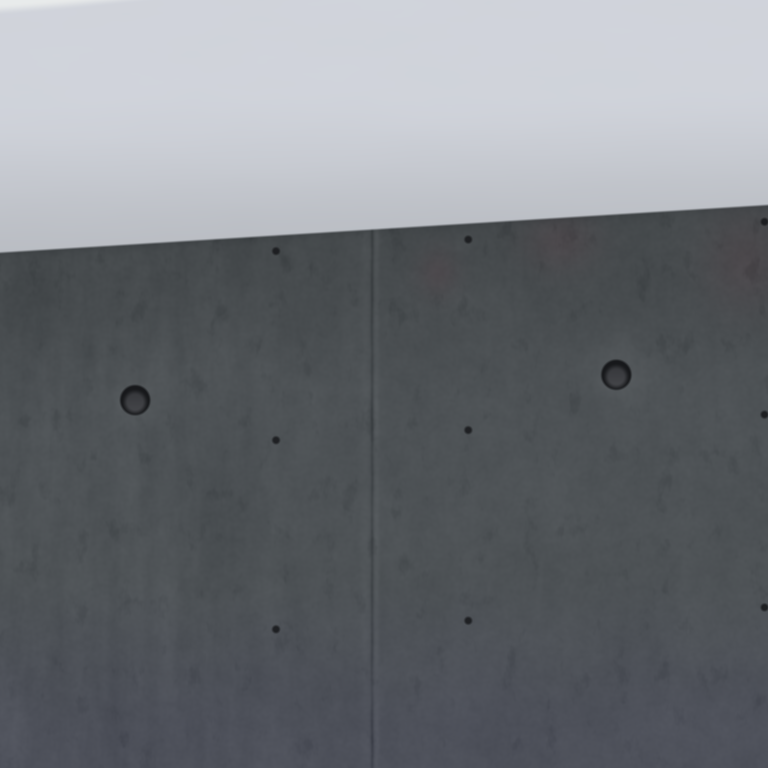
Reproduce this texture procedurally as a Shadertoy shader.

```glsl
const vec3 WALL_TOP = vec3(0.275, 0.292, 0.302);
const vec3 WALL_MID = vec3(0.305, 0.323, 0.336);
const vec3 WALL_LOW = vec3(0.306, 0.318, 0.355);
const vec3 CEILING_HIGH = vec3(0.815, 0.828, 0.857);
const vec3 CEILING_LOW = vec3(0.725, 0.738, 0.762);
const vec3 STRIP_LIGHT = vec3(0.91, 0.92, 0.92);
const vec3 HOLE_RIM = vec3(0.09, 0.095, 0.105);
const vec3 HOLE_FLOOR = vec3(0.235, 0.24, 0.255);
const vec3 PIN_COLOR = vec3(0.10, 0.105, 0.115);
const vec3 RUST_TINT = vec3(0.018, -0.012, -0.008);

const float EDGE_LEFT = 0.671;
const float EDGE_SLOPE = 0.062;
const float EDGE_BLUR = 0.0022;
const float SEAM_X = 0.4845;
const float PIN_RADIUS = 0.0048;
const float HOLE_RADIUS = 0.0195;
const vec2 LEFT_HOLE = vec2(0.176, 0.479);
const vec2 RIGHT_HOLE = vec2(0.8025, 0.512);
const vec3 PIN_COLUMNS = vec3(0.3594, 0.6097, 0.9955);

vec2 gradientAt(vec2 cell) {
    vec3 h = fract(vec3(cell.xyx) * vec3(0.1031, 0.1030, 0.0973));
    h += dot(h, h.yzx + 33.33);
    float angle = 6.28318 * fract((h.x + h.y) * h.z);
    return vec2(cos(angle), sin(angle));
}

float gradientNoise(vec2 p) {
    vec2 i = floor(p), f = p - i;
    vec2 u = f * f * f * (f * (f * 6.0 - 15.0) + 10.0);
    float a = dot(gradientAt(i), f);
    float b = dot(gradientAt(i + vec2(1, 0)), f - vec2(1, 0));
    float c = dot(gradientAt(i + vec2(0, 1)), f - vec2(0, 1));
    float d = dot(gradientAt(i + vec2(1, 1)), f - vec2(1, 1));
    return mix(mix(a, b, u.x), mix(c, d, u.x), u.y);
}

float fbm(vec2 p) {
    float sum = 0.0, amplitude = 0.6;
    for (int i = 0; i < 4; i++) {
        sum += amplitude * gradientNoise(p);
        p = mat2(1.6, 1.2, -1.2, 1.6) * p + 17.3;
        amplitude *= 0.55;
    }
    return sum;
}

float blob(vec2 p, vec2 center, vec2 size) {
    vec2 q = (p - center) / size;
    return exp(-dot(q, q));
}

float disc(float dist, float radius, float blur) {
    return 1.0 - smoothstep(radius - blur, radius + blur, dist);
}

vec3 ceilingColor(vec2 p, float above) {
    float rise = smoothstep(-0.03, 0.21 - 0.05 * p.x, above);
    vec3 color = mix(CEILING_LOW, CEILING_HIGH, rise);
    color += 0.012 * p.x * (1.0 - rise);
    color += 0.006 * fbm(p * vec2(5.0, 16.0));
    // Bright curved strip in the upper corner
    float strip = p.y - 0.988 - 0.07 * p.x - 0.12 * p.x * p.x;
    return mix(color, STRIP_LIGHT, smoothstep(-0.008, 0.006, strip));
}

vec3 concreteColor(vec2 p) {
    vec3 color = mix(WALL_MID, WALL_TOP, smoothstep(0.42, 0.70, p.y));
    color = mix(color, WALL_LOW, 1.0 - smoothstep(0.03, 0.27, p.y + 0.04 * fbm(p * 6.0)));

    // Clouds, vertical streaks, dark stains and fine grain
    float leftPanel = 1.0 - smoothstep(0.25, 0.5, p.x);
    float streaks = fbm(p * vec2(24.0, 4.5) + 7.0);
    float stains = smoothstep(0.12, 0.48, fbm(p * vec2(34.0, 21.0) + 41.0));
    float tone = 0.024 * fbm(p * 7.0 + 3.0) + 0.018 * fbm(p * 45.0);
    tone += (0.012 + 0.026 * leftPanel) * streaks - 0.026 * stains;
    tone += 0.008 * gradientNoise(p * 150.0);
    tone -= 0.025 * blob(p, vec2(0.05, 0.61), vec2(0.035, 0.06));
    tone -= 0.022 * blob(p, vec2(0.115, 0.54), vec2(0.012, 0.035));
    tone -= 0.016 * blob(p, vec2(0.27, 0.33), vec2(0.035, 0.13));
    color += tone;
    float rust = blob(p, vec2(0.73, 0.685), vec2(0.045, 0.035))
               + blob(p, vec2(0.57, 0.645), vec2(0.025, 0.03))
               + blob(p, vec2(0.97, 0.66), vec2(0.05, 0.06));
    color += RUST_TINT * rust;

    // Panel joint: dark groove with a pale lip
    float x = p.x - SEAM_X - 0.0007 * gradientNoise(vec2(3.0, p.y * 20.0));
    float wear = 0.85 + 0.6 * gradientNoise(vec2(9.0, p.y * 14.0));
    color -= 0.055 * wear * exp(-pow(x / 0.0022, 2.0));
    color += 0.025 * wear * exp(-pow((x - 0.006) / 0.0035, 2.0));
    return color + 0.012 * exp(-pow((x + 0.009) / 0.006, 2.0));
}

vec3 addTieHole(vec3 color, vec2 q, float blur) {
    float r = length(q);
    color += 0.035 * exp(-pow(r / (HOLE_RADIUS * 1.7), 2.0));
    color = mix(color, HOLE_RIM, disc(r, HOLE_RADIUS, blur));
    float inner = length(q + vec2(0.0, 0.0025));
    vec3 depth = HOLE_FLOOR - 2.2 * q.y;
    return mix(color, depth, disc(inner, HOLE_RADIUS * 0.69, blur * 2.0));
}

void mainImage(out vec4 fragColor, in vec2 fragCoord) {
    vec2 p = fragCoord / iResolution.xy;
    float pixel = 1.0 / min(iResolution.x, iResolution.y);
    float blur = max(EDGE_BLUR, pixel);
    float above = p.y - EDGE_LEFT - EDGE_SLOPE * p.x;

    vec3 wall = concreteColor(p);
    wall = addTieHole(wall, p - LEFT_HOLE, blur);
    wall = addTieHole(wall, p - RIGHT_HOLE, blur);

    // Small pins on slightly slanted rows
    for (int column = 0; column < 3; column++) {
        float x = PIN_COLUMNS[column];
        for (int row = 0; row < 3; row++) {
            float y = 0.6515 + 0.06 * x - float(row) * (0.2435 + 0.0076 * x);
            float pin = disc(length(p - vec2(x, y)), PIN_RADIUS, blur);
            wall = mix(wall, PIN_COLOR, 0.9 * pin);
        }
    }

    // Contact shadow along the top of the wall
    wall -= 0.035 * exp(-abs(above) / 0.006);
    vec3 color = mix(wall, ceilingColor(p, above), smoothstep(-blur, blur, above));
    fragColor = vec4(color, 1.0);
}
```
